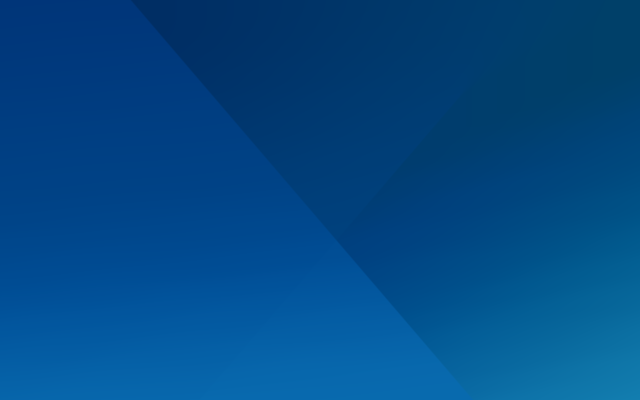
Write a WebGL 1 fragment shader that draws this background.

```glsl
precision highp float;
uniform vec2 u_resolution;

vec2 gradientAt(vec2 cell) {
  float a = 6.2832 * fract(sin(dot(cell, vec2(127.1, 311.7))) * 4375.85);
  return vec2(cos(a), sin(a));
}

float gradientNoise(vec2 p) {
  vec2 i = floor(p), f = fract(p);
  vec2 w = f * f * f * (f * (f * 6.0 - 15.0) + 10.0);
  vec2 e = vec2(1.0, 0.0);
  float low = mix(dot(gradientAt(i), f), dot(gradientAt(i + e), f - e), w.x);
  float high = mix(dot(gradientAt(i + e.yx), f - e.yx),
                   dot(gradientAt(i + 1.0), f - 1.0), w.x);
  return mix(low, high, w.y);
}

// Left panel: deep blue above, brighter azure below
vec3 leftPanel(float x, float down) {
  float t = down + 0.1 * (x - 0.4);
  vec3 c = mix(vec3(0.0, 0.205, 0.47), vec3(0.0, 0.265, 0.53), smoothstep(-0.15, 0.62, t));
  c = mix(c, vec3(0.0, 0.31, 0.595), smoothstep(0.44, 0.8, t));
  return mix(c, vec3(0.03, 0.41, 0.68), smoothstep(0.64, 1.06, t));
}

// Upper wedge: navy turning to teal on the right
vec3 upperWedge(float x, float down) {
  vec3 top = mix(vec3(0.0, 0.175, 0.39), vec3(0.0, 0.245, 0.43), smoothstep(0.15, 1.6, x));
  return mix(top, vec3(0.0, 0.26, 0.5), smoothstep(0.0, 0.75, down + 0.15 * (x - 0.7)));
}

// Right panel: brightens toward the lower right corner
vec3 rightPanel(float x, float down) {
  float slope = down + 0.42 * (x - 0.9);
  vec3 c = mix(vec3(0.0, 0.235, 0.435), vec3(0.0, 0.25, 0.5), smoothstep(0.42, 0.64, slope));
  c = mix(c, vec3(0.0, 0.335, 0.58), smoothstep(0.56, 0.98, slope));
  c = mix(c, vec3(0.08, 0.49, 0.725), smoothstep(0.8, 1.4, slope));
  return c + vec3(0.0, 0.015, -0.025) * smoothstep(0.85, 1.6, x);
}

void main() {
  vec2 p = gl_FragCoord.xy / u_resolution.y;
  p.x *= 1.6 * u_resolution.y / u_resolution.x;
  float pixel = 1.0 / u_resolution.y;

  // Faint tilted streaks bend the gradients
  float streak = gradientNoise(vec2(p.x * 3.0, (p.y - 0.15 * p.x) * 24.0));
  float down = 1.0 - p.y + 0.016 * streak;

  // Two diagonals crossing below the centre
  float falling = (p.x - 0.327 - 0.856 * (1.0 - p.y)) / 1.317;
  float rising = (p.x - 0.842 - 0.858 * (p.y - 0.4)) / 1.317;
  float rightOfFalling = smoothstep(-pixel, pixel, falling);
  float rightOfRising = smoothstep(-pixel, pixel, rising);

  // The rising edge dissolves toward the top
  float soft = 0.2 * smoothstep(0.75, 1.0, p.y);
  float fold = smoothstep(-pixel - soft, pixel + soft, rising);
  vec3 left = leftPanel(p.x, down) + vec3(0.002, 0.005, 0.004) * rightOfRising;
  vec3 right = mix(upperWedge(p.x, down), rightPanel(p.x, down), fold);

  gl_FragColor = vec4(mix(left, right, rightOfFalling), 1.0);
}
```
